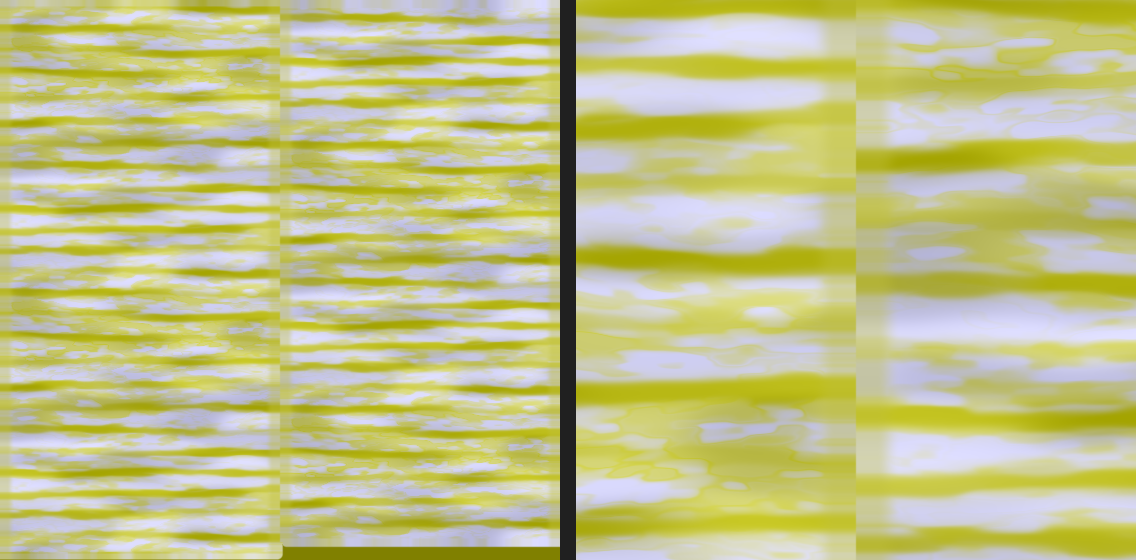
Left: the whole. Right: its middle third, enlarged.
Write a WebGL 1 fragment shader that draws this texture.

```glsl
precision highp float;
uniform vec2 u_resolution;

const float TAU = 6.2831853;
const float PERIOD = 0.4714;
const float ROWS = 12.0;
const float MARGIN = 0.037;
const vec3 LAVENDER = vec3(0.8, 0.8, 0.94);
const vec3 MUSTARD = vec3(0.71, 0.71, 0.07);
const vec3 DARK_OLIVE = vec3(0.5, 0.5, 0.0);

float hash(vec2 p) {
  return fract(sin(dot(p, vec2(41.3, 289.1))) * 4375.5);
}

// Smooth cellular noise that wraps vertically
float cellNoise(vec2 p, float wrapY, float seed) {
  vec2 cell = floor(p);
  float sum = 0.0;
  float total = 0.0;
  for (int j = -1; j <= 1; j++) {
    for (int i = -1; i <= 1; i++) {
      vec2 id = cell + vec2(float(i), float(j));
      vec2 key = vec2(id.x + seed, floor(mod(id.y + 0.5, wrapY)));
      vec2 d = p - id - 0.2 - 0.6 * vec2(hash(key), hash(key + 17.3));
      float weight = exp(-4.5 * dot(d, d));
      sum += weight * hash(key + 5.7);
      total += weight;
    }
  }
  return sum / total;
}

// Dark horizontal lines, alternately stronger on the left and right
float bands(vec2 p, float wear) {
  float y = p.y * ROWS;
  float ink = 0.0;
  for (int k = -1; k <= 1; k++) {
    float row = floor(y + 0.5) + float(k);
    float id = floor(mod(row + 0.5, ROWS));
    float side = mod(id, 2.0) * 2.0 - 1.0;
    float whole = step(7.5, id) * step(id, 9.5);
    float tilt = 0.28 * sin(id * 1.2) * (p.x - 0.5);
    float wave = 0.05 * sin(p.x * 9.0 + id * 2.3);
    float centre = row + 0.1 - 0.12 * cos(TAU * id / ROWS) + tilt + wave;
    float strength = 0.3 + 0.7 * smoothstep(-0.6, 0.5, side * (2.0 * p.x - 1.0));
    strength = mix(strength, 1.0, whole) * (0.7 + 0.6 * wear);
    float d = (y - centre) / (0.11 + 0.07 * strength);
    float core = exp(-d * d * d * d);
    float halo = exp(-0.5 * d * d);
    ink = max(ink, min(strength, 1.0) * mix(halo, core, 0.7));
  }
  return ink;
}

// One panel: stained lines with stretched borders
vec3 panelColour(vec2 p, float shift, vec2 limits) {
  float edge = 1.0 - smoothstep(MARGIN - 0.012, MARGIN + 0.016, min(p.x, 1.0 - p.x));
  float smear = smoothstep(0.0, 0.003, max(limits.x - p.y, p.y - limits.y));
  float x = clamp(p.x, MARGIN, 1.0 - MARGIN);
  vec2 t = vec2(x, (clamp(p.y, limits.x, limits.y) - shift) / PERIOD);

  vec2 q = t + vec2(0.03 * sin(TAU * 3.0 * t.y + 4.0 * x),
                    0.005 * sin(x * 14.0 + TAU * 2.0 * t.y));
  float coarse = cellNoise(q * vec2(4.0, 24.0), 24.0, 0.0);
  float fine = cellNoise(q * vec2(14.0, 60.0), 60.0, 31.0);
  float grain = cellNoise(q * vec2(30.0, 100.0), 100.0, 53.0);
  float shade = cellNoise(q * vec2(5.0, 18.0), 18.0, 67.0);

  // Wisps gather near the lines and in the upper part of each repeat
  float dirt = 0.5 + 0.5 * cos(TAU * (t.y - 0.2));
  float nearLine = cos(TAU * (t.y * ROWS - 0.1));
  float stain = 0.4 * coarse + 0.35 * fine + 0.25 * grain;
  stain += 0.07 * (dirt - 0.5) + 0.05 * nearLine;
  float wisp = 0.64 * smoothstep(0.36, 0.74, stain);
  float vein = 1.0 - smoothstep(0.0, 0.1, abs(mix(fine, grain, 0.4) - 0.5));
  wisp = clamp(wisp + vein * (0.03 + 0.19 * dirt), 0.0, 0.85);
  float band = bands(t + vec2(0.0, 0.014 * (fine - 0.5)), coarse);
  float ink = 1.0 - (1.0 - band) * (1.0 - wisp);

  // Yellow side strips and pale streaks at top and bottom
  ink = mix(ink, 0.62 + 0.55 * (ink - 0.45), edge * 0.9);
  float streak = cellNoise(vec2(p.x * 30.0, 0.5), 8.0, 91.0);
  ink = mix(ink, 0.65 * ink + 0.25 * (streak - 0.3), smear);

  float light = 0.2 * (shade - 0.5) + 0.07 * wisp * (1.0 - band) + 0.02 * edge;
  return mix(LAVENDER, MUSTARD, clamp(ink, 0.0, 1.0)) + light * (1.0 - 0.4 * edge);
}

float roundedBox(vec2 p, vec2 low, vec2 high, float radius) {
  vec2 d = abs(p - 0.5 * (low + high)) - 0.5 * (high - low) + radius;
  return length(max(d, 0.0)) + min(max(d.x, d.y), 0.0) - radius;
}

void main() {
  vec2 uv = gl_FragCoord.xy / u_resolution;
  uv.y = 1.0 - uv.y;
  float pixel = 1.0 / min(u_resolution.x, u_resolution.y);

  vec3 left = panelColour(vec2(uv.x * 2.0, uv.y), 0.0521, vec2(0.013, 0.987));
  vec3 right = panelColour(vec2(uv.x * 2.0 - 1.0, uv.y), 0.2604, vec2(0.016, 0.96));
  float seam = 0.5 + 0.005 * step(0.968, uv.y);
  vec3 colour = mix(left, right, smoothstep(-pixel, pixel, uv.x - seam));

  // The shorter right panel leaves a dark floor below it
  float leftBox = roundedBox(uv, vec2(-1.0), vec2(0.505, 0.999), 0.01);
  float rightBox = roundedBox(uv, vec2(0.502, -1.0), vec2(2.0, 0.9766), 0.01);
  float outside = smoothstep(-pixel, pixel, min(leftBox, rightBox));
  gl_FragColor = vec4(mix(colour, DARK_OLIVE, outside), 1.0);
}
```
